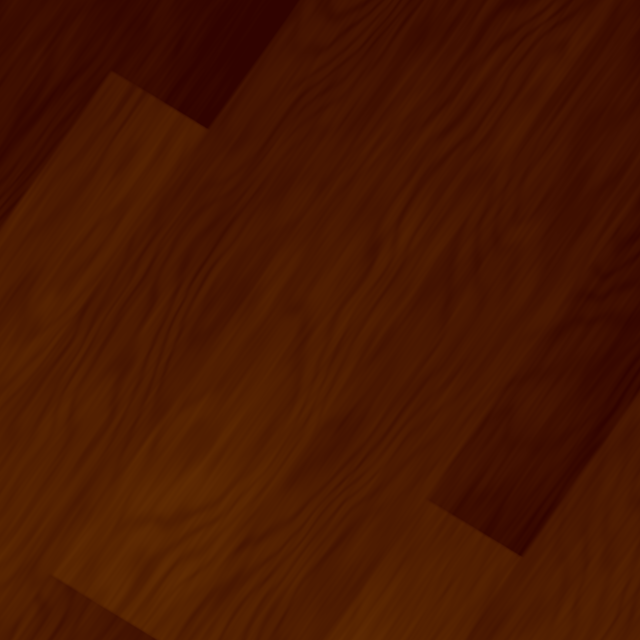
A Shadertoy shader for this texture:

```glsl
vec2 hashGradient(vec2 cell) {
    vec2 k = vec2(dot(cell, vec2(127.1, 311.7)), dot(cell, vec2(269.5, 183.3)));
    return 2.0 * fract(sin(k) * 43758.5) - 1.0;
}

float gradientNoise(vec2 p) {
    vec2 i = floor(p), f = p - i;
    vec2 w = f * f * f * (f * (f * 6.0 - 15.0) + 10.0);
    vec2 e = vec2(0.0, 1.0);
    float low = mix(dot(hashGradient(i), f),
                    dot(hashGradient(i + e.yx), f - e.yx), w.x);
    float high = mix(dot(hashGradient(i + e.xy), f - e.xy),
                     dot(hashGradient(i + 1.0), f - 1.0), w.x);
    return mix(low, high, w.y);
}

// Growth rings, pores and blotches; p.x runs across the board, p.y along it
float woodGrain(vec2 p, float seed) {
    vec2 q = p + seed * vec2(3.17, 5.73);
    float warp = gradientNoise(q * vec2(6.5, 1.8))
               + 0.2 * gradientNoise(q * vec2(16.0, 5.0))
               + 0.05 * gradientNoise(q * vec2(45.0, 14.0));
    float rings = 0.5 + 0.5 * sin(6.2832 * (24.0 * p.x + 7.5 * warp));
    float strength = smoothstep(-0.3, 0.4, gradientNoise(q * vec2(7.0, 2.2) + 9.0));
    float streaks = gradientNoise(q * vec2(38.0, 3.0) + 57.0);
    float pores = gradientNoise(q * vec2(100.0, 6.0))
                + 0.8 * gradientNoise(q * vec2(180.0, 14.0));
    float blotch = gradientNoise(q * vec2(5.0, 2.0) + 31.0);
    return (0.35 - rings * rings) * mix(0.06, 0.22, strength)
         + 0.17 * streaks + 0.17 * pores + 0.22 * blotch;
}

// Brightness of one column of boards, split by a staggered end joint
float boardTone(float column, vec2 p, float jointAxis, float across) {
    float joint = 0.445 + 0.405 * cos(1.2336 * column) + 2.0 * mod(column, 2.0);
    float above = smoothstep(-0.003, 0.003, jointAxis - joint);
    float shade = cos(1.5708 * column) * (1.0 - 2.0 * above);
    float tone = shade > 0.0 ? 0.12 * shade : 0.42 * shade * mix(0.4, 1.1, across);
    tone -= 0.3 * step(column, -0.5);
    float grain = mix(woodGrain(p, column), woodGrain(p, column + 17.0), above);
    float jointLine = 1.0 - smoothstep(0.0, 0.005, abs(jointAxis - joint));
    return tone + grain - 0.05 * jointLine;
}

void mainImage(out vec4 fragColor, in vec2 fragCoord) {
    vec2 uv = fragCoord / iResolution.xy;
    vec2 p = vec2(dot(uv, vec2(0.817, -0.576)), dot(uv, vec2(0.576, 0.817)));
    float jointAxis = dot(uv, vec2(0.52, 0.854));

    // Boards narrow slightly away from the centre
    float d = p.x - 0.111;
    float columns = 2.5 + 4.73 * d + 2.02 * d * d * d;

    // Blend the two columns on either side of the nearest long seam
    float seam = clamp(floor(columns + 0.5), 0.0, 5.0);
    float offset = columns - seam;
    float tone = mix(boardTone(seam - 1.0, p, jointAxis, clamp(1.0 + offset, 0.0, 1.0)),
                     boardTone(seam, p, jointAxis, clamp(offset, 0.0, 1.0)),
                     smoothstep(-0.025, 0.025, offset));
    tone -= 0.03 * (1.0 - smoothstep(0.0, 0.025, abs(offset)));

    // Dim light falling off towards the upper right
    tone += 0.86 - 0.24 * uv.x - 0.41 * uv.y;

    vec3 darkWood = vec3(0.20, 0.02, 0.0);
    vec3 amberWood = vec3(0.36, 0.155, 0.006);
    fragColor = vec4(mix(darkWood, amberWood, clamp(tone, -0.05, 1.1)), 1.0);
}
```
